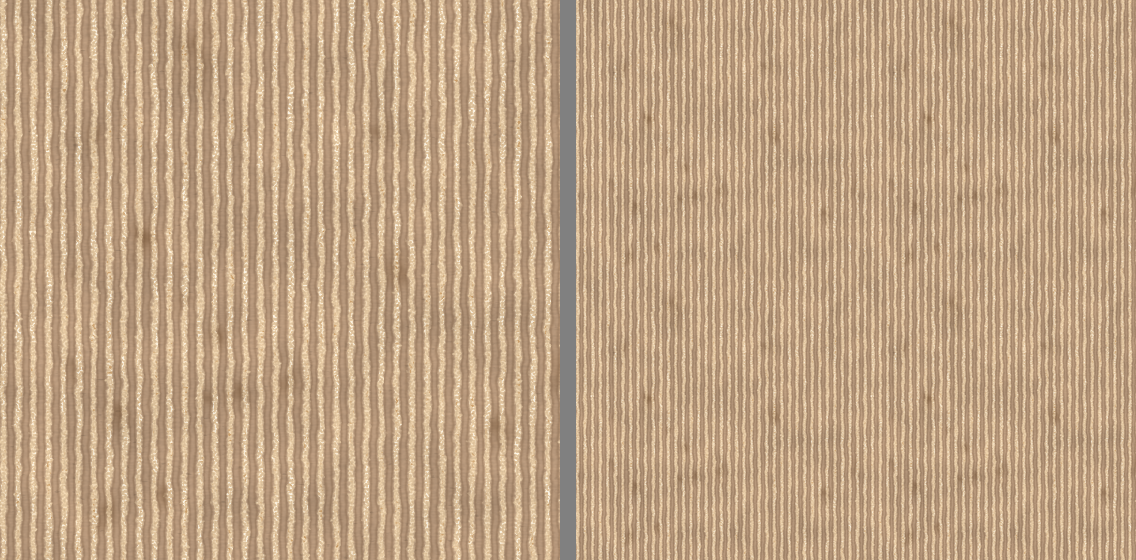
Left: one tile. Right: repeated 2 by 2.
This texture is drawn by a three.js fragment shader. Its source:

```glsl
// Corrugated card: 37 pale, frayed upright ridges over brown valleys, with fibres and stains.
// One ridge profile is repeated across x, warped and roughened by gradient noise that wraps,
// then stains are scattered by a loop over hashed positions on the torus.

varying vec2 vUv;

const float RIDGES = 37.0;
const float PHASE = 0.21;
const float TAU = 6.2831853;
const int STAINS = 18;

const vec3 VALLEY = vec3(0.71, 0.59, 0.48);
const vec3 SHADOW = vec3(0.62, 0.50, 0.39);
const vec3 SHOULDER = vec3(0.81, 0.70, 0.57);
const vec3 RIDGE = vec3(0.89, 0.78, 0.63);
const vec3 FIBRE = vec3(0.98, 0.95, 0.89);
const vec3 AMBER = vec3(0.77, 0.58, 0.36);
const vec3 STAIN = vec3(0.43, 0.30, 0.18);

float hash(vec2 p, float seed) {
  return fract(sin(dot(p, vec2(127.1, 311.7)) + seed * 74.7) * 43758.55);
}

// Dot product of a hashed unit gradient with the offset from its lattice point
float corner(vec2 cell, vec2 offset, vec2 period, float seed) {
  float angle = TAU * hash(mod(cell, period), seed);
  return dot(vec2(cos(angle), sin(angle)), offset);
}

// Gradient noise with a whole number of cells per tile
float noise(vec2 uv, vec2 period, float seed) {
  vec2 p = uv * period;
  vec2 i = floor(p);
  vec2 f = p - i;
  vec2 s = f * f * f * (f * (f * 6.0 - 15.0) + 10.0);
  vec2 e = vec2(1.0, 0.0);
  float low = mix(corner(i, f, period, seed),
                  corner(i + e.xy, f - e.xy, period, seed), s.x);
  float high = mix(corner(i + e.yx, f - e.yx, period, seed),
                   corner(i + e.xx, f - e.xx, period, seed), s.x);
  return mix(low, high, s.y);
}

// Signed distance from the nearest ridge centre, in ridge pitches
float ridgeOffset(vec2 uv) {
  float sway = 0.16 * noise(uv, vec2(RIDGES, 18.0), 1.0)
             + 0.10 * noise(uv, vec2(RIDGES, 52.0), 2.0);
  return fract(uv.x * RIDGES - PHASE + sway + 0.5) - 0.5;
}

// Frayed distance: fine roughness plus occasional burrs that widen the ridge
float frayedDistance(vec2 uv, float d) {
  float rough = 0.10 * noise(uv, vec2(180.0, 210.0), 3.0)
              + 0.06 * noise(uv, vec2(111.0, 90.0), 4.0);
  float burr = smoothstep(0.30, 0.60, noise(uv, vec2(74.0, 64.0), 5.0));
  return abs(d) + rough - 0.13 * burr;
}

// Valley floor: two dark flanks, a paler middle and short cross fibres
vec3 valleyColour(vec2 uv, float d) {
  float flank = exp(-pow((abs(d + 0.015) - 0.31) / 0.085, 2.0));
  float grain = 0.055 * noise(uv, vec2(48.0, 230.0), 6.0)
              + 0.035 * noise(uv, vec2(190.0, 256.0), 7.0);
  float crease = smoothstep(0.38, 0.62, noise(uv, vec2(64.0, 160.0), 8.0));
  return mix(VALLEY, SHADOW, 0.8 * flank) * (1.0 + grain - 0.10 * crease);
}

// Ridge crest: granular pulp with patches of white fibres and amber flecks
vec3 crestColour(vec2 uv) {
  float grit = noise(uv, vec2(230.0, 250.0), 9.0);
  float fleck = noise(uv, vec2(170.0, 190.0), 10.0);
  float pale = smoothstep(-0.15, 0.40, noise(uv, vec2(RIDGES, 13.0), 11.0));
  float worn = smoothstep(-0.05, 0.45, noise(uv, vec2(RIDGES, 16.0), 12.0));
  vec3 colour = RIDGE * (1.0 + 0.13 * grit);
  colour = mix(colour, AMBER, smoothstep(0.15, 0.45, fleck) * (0.2 + 0.6 * worn));
  return mix(colour, FIBRE, smoothstep(0.02, 0.36, grit) * (0.25 + 0.75 * pale));
}

// Scattered upright blotches, measured across the tile borders
float stainMask(vec2 uv) {
  float broken = 0.65 + 0.9 * noise(uv, vec2(RIDGES, 30.0), 13.0);
  vec2 drift = 0.018 * vec2(noise(uv, vec2(24.0), 14.0), noise(uv, vec2(20.0), 15.0));
  float mask = 0.0;
  for (int i = 0; i < STAINS; i++) {
    vec2 id = vec2(float(i), 3.0);
    vec2 centre = vec2(hash(id, 16.0), hash(id, 17.0));
    float size = mix(0.012, 0.042, pow(hash(id, 18.0), 2.0));
    vec2 q = (fract(uv + drift - centre + 0.5) - 0.5) / (size * vec2(1.0, 1.5));
    mask += exp(-dot(q, q)) * mix(0.35, 0.75, hash(id, 19.0));
  }
  return clamp(mask * broken, 0.0, 0.75);
}

void main() {
  float d = ridgeOffset(vUv);
  float edge = frayedDistance(vUv, d);
  float shoulder = 1.0 - smoothstep(0.13, 0.27, edge);
  float crest = 1.0 - smoothstep(0.10, 0.18, edge);

  vec3 colour = mix(valleyColour(vUv, d), SHOULDER, shoulder);
  colour = mix(colour, crestColour(vUv), crest);

  // Broad uneven toning, then stains that cling to the valleys
  float tone = 0.07 * noise(vUv, vec2(7.0, 6.0), 20.0)
             + 0.08 * noise(vUv, vec2(18.0, 15.0), 21.0);
  colour *= 1.0 + tone * (1.0 - 0.5 * crest);
  colour = mix(colour, STAIN, stainMask(vUv) * mix(0.75, 0.3, crest));

  gl_FragColor = vec4(clamp(colour, 0.0, 1.0), 1.0);
}
```
